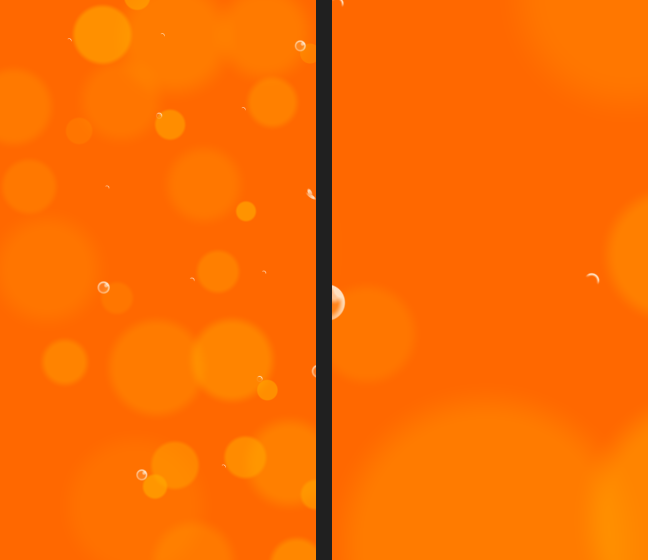
Left, the full canvas; right, a detail of the centre.
A Shadertoy shader for this background:

```glsl
#define BASE_COLOR vec3(1.0, 0.408, 0.0)
#define GLOW_COLOR vec3(1.0, 0.67, 0.0)
#define BUBBLE_COLOR vec3(1.0, 0.93, 0.84)
#define LARGE_COUNT 10
#define MEDIUM_COUNT 8
#define SMALL_COUNT 9
#define BUBBLE_COUNT 16
#define BUBBLE_RADIUS vec2(0.007, 0.021)

float hash(float n) {
    n = fract(n * 0.1031);
    n *= n + 33.33;
    return fract(n * (n + n));
}

// Evenly spread points, denser at the top and pushed right near the bottom
vec2 scatter(float index, float seed, float height) {
    vec2 t = fract(vec2(hash(seed), hash(seed + 7.0)) + index * vec2(0.7549, 0.5698));
    float x = mix(t.x, pow(t.x, 0.4), t.y);
    return vec2(mix(-0.04, 1.04, x), height * (1.02 - 1.04 * pow(t.y, 1.25)));
}

float softDisc(vec2 p, float radius, float softness) {
    return 1.0 - smoothstep(radius * (1.0 - softness), radius * (1.0 + softness), length(p));
}

// One size class of out-of-focus lights
void addLights(inout vec3 color, vec2 p, float height, int count,
               vec2 radii, vec2 opacities, float softness, float seed) {
    for (int i = 0; i < count; i++) {
        float n = float(i);
        vec2 center = scatter(n, seed, height);
        float radius = mix(radii.x, radii.y, hash(n + seed * 3.1));
        float opacity = mix(opacities.x, opacities.y, hash(n + seed * 5.7));
        float blur = softness * mix(0.5, 1.2, hash(n + seed * 9.3));
        color = mix(color, GLOW_COLOR, opacity * softDisc(p - center, radius, blur));
    }
}

// Glassy ring lit from the upper right; q is in bubble radii
float bubble(vec2 q, float edge, float openness) {
    float d = length(q);
    vec2 dir = q / max(d, 0.001);
    float inside = 1.0 - smoothstep(1.0 - edge, 1.0 + edge, d);
    float rim = smoothstep(0.55, 0.95, d) * inside;
    float light = 0.5 + 0.5 * dot(dir, normalize(vec2(0.5, 0.8)));
    float lit = mix(0.4 + 0.4 * light, smoothstep(0.45, 0.9, light), openness);
    float glint = 1.0 - smoothstep(0.1, 0.5, length(q - vec2(0.42, 0.35)));
    return rim * lit + inside * 0.13 * (1.0 - openness) + 0.55 * glint * (1.0 - openness);
}

float petal(vec2 q, float angle, vec2 size, float edge) {
    float c = cos(angle), s = sin(angle);
    q = mat2(c, -s, s, c) * q;
    float d = length(q / size);
    float shade = 0.45 + 0.45 * smoothstep(-size.x, size.x, q.x);
    return shade * (1.0 - smoothstep(1.0 - edge, 1.0 + edge, d));
}

void mainImage(out vec4 fragColor, in vec2 fragCoord) {
    vec2 p = fragCoord / iResolution.x;
    float height = iResolution.y / iResolution.x;
    float pixel = 1.0 / iResolution.x;
    vec3 color = BASE_COLOR;

    // Blurred lights, from broad and faint to small and crisp
    color = mix(color, GLOW_COLOR, 0.13 * softDisc(p - vec2(0.43, 0.17), 0.21, 0.2));
    addLights(color, p, height, LARGE_COUNT, vec2(0.11, 0.18), vec2(0.2, 0.42), 0.26, 3.0);
    addLights(color, p, height, MEDIUM_COUNT, vec2(0.065, 0.095), vec2(0.22, 0.6), 0.2, 11.0);
    addLights(color, p, height, SMALL_COUNT, vec2(0.028, 0.052), vec2(0.2, 0.65), 0.15, 23.0);

    // Sharp bubbles, with a few burst into petals
    for (int i = 0; i < BUBBLE_COUNT; i++) {
        float n = float(i);
        float size = hash(n + 61.0);
        float radius = mix(BUBBLE_RADIUS.x, BUBBLE_RADIUS.y, size * size);
        vec2 offset = p - scatter(n, 41.0, height);
        float alpha;
        if (i % 8 == 5) {
            vec2 q = offset / 0.015;
            float edge = 0.2 + pixel / 0.015;
            alpha = max(petal(q - vec2(-0.1, 0.4), 2.0, vec2(0.8, 0.42), edge),
                        petal(q - vec2(0.1, -0.3), -0.6, vec2(1.05, 0.35), edge));
        } else {
            float openness = 1.0 - smoothstep(0.008, 0.011, radius);
            alpha = bubble(offset / radius, pixel / radius, openness);
        }
        color = mix(color, BUBBLE_COLOR, clamp(alpha, 0.0, 0.9));
    }

    fragColor = vec4(color, 1.0);
}
```
